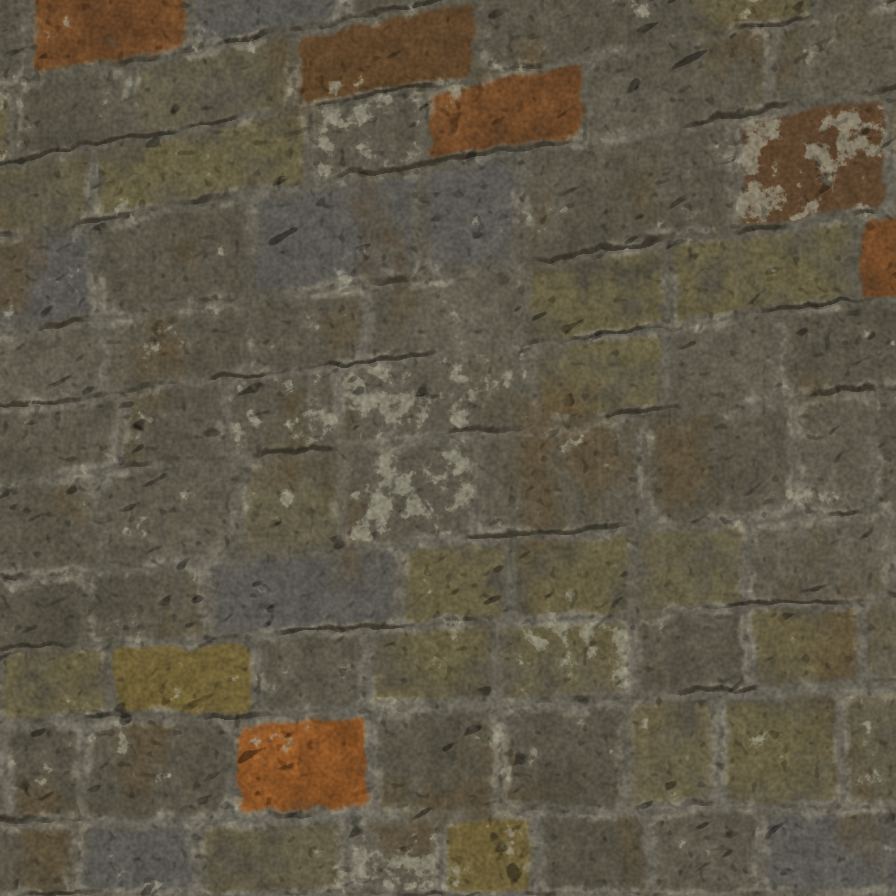
This texture is drawn by a three.js fragment shader. Its source:

```glsl
varying vec2 vUv;

float hash(vec2 p) {
  vec3 q = fract(vec3(p.xyx) * 0.1031);
  q += dot(q, q.yzx + 33.33);
  return fract((q.x + q.y) * q.z);
}

float cornerSlope(vec2 cell, vec2 offset) {
  float angle = 6.2832 * hash(cell + 71.0);
  return dot(vec2(cos(angle), sin(angle)), offset);
}

// Gradient noise, roughly -0.7 to 0.7
float noise(vec2 p) {
  vec2 i = floor(p), f = fract(p);
  vec2 w = f * f * f * (f * (f * 6.0 - 15.0) + 10.0);
  vec2 e = vec2(1.0, 0.0);
  float low = mix(cornerSlope(i, f), cornerSlope(i + e, f - e), w.x);
  float high = mix(cornerSlope(i + e.yx, f - e.yx), cornerSlope(i + 1.0, f - 1.0), w.x);
  return mix(low, high, w.y);
}

float fbm(vec2 p) {
  float sum = 0.0, amp = 0.6;
  for (int i = 0; i < 5; i++) {
    sum += amp * noise(p);
    p = mat2(1.6, 1.2, -1.2, 1.6) * p + 17.3;
    amp *= 0.56;
  }
  return sum;
}

float jointAt(float column, float row) {
  return column + 0.55 * (hash(vec2(column, row) + 5.0) - 0.5);
}

// Stone under p: xy = id, z = depth inside its edge, w = height above its bed
vec4 findStone(vec2 p) {
  float rise = 1.0 + 0.22 * p.x;
  float h = p.y / rise;
  float v = 11.0 * (h + 0.01 * sin(h * 23.0));
  float row = floor(v);
  float perRow = mix(7.6, 5.0, row / 11.0);
  float u = p.x * perRow + 0.4 * hash(vec2(row, 3.0));
  float column = floor(u);
  if (u < jointAt(column, row)) column -= 1.0;
  else if (u > jointAt(column + 1.0, row)) column += 1.0;
  float left = jointAt(column, row), right = jointAt(column + 1.0, row);
  vec2 scale = vec2(1.0 / perRow, rise / 11.0);
  vec2 halfSize = 0.5 * vec2(right - left, 1.0) * scale;
  vec2 local = vec2(u - 0.5 * (left + right), v - row - 0.5) * scale;
  vec2 q = abs(local) - halfSize + 0.016;
  float d = length(max(q, 0.0)) + min(max(q.x, q.y), 0.0) - 0.016;
  return vec4(column, row, -d, local.y + halfSize.y);
}

void main() {
  vec2 p = vUv;
  vec2 bend = 0.014 * vec2(fbm(p * 7.0), fbm(p * 7.0 + 31.0));
  bend += 0.005 * vec2(noise(p * 42.0), noise(p * 42.0 + 9.0));
  vec4 stone = findStone(p + bend);
  vec2 id = stone.xy;
  float inside = stone.z;
  float pick = hash(id + 13.0), tone = hash(id + 47.0);

  // Noise layers
  float broad = fbm(p * 4.0 + 3.0);
  float blotch = fbm(p * 15.0 + 8.0);
  float rough = fbm(p * 48.0);
  float grain = noise(p * 210.0) + 0.7 * noise(p * 120.0 + 5.0);
  float streak = fbm(p * vec2(36.0, 8.0) + 60.0);
  float face = smoothstep(0.003, 0.011, inside + 0.005 * rough);

  // Weathered grey stone with olive, brown and slate variants
  float shade = 0.54 + 0.26 * (tone - 0.5) + 0.4 * broad + 0.4 * blotch + 0.25 * streak;
  vec3 color = mix(vec3(0.28, 0.265, 0.215), vec3(0.42, 0.40, 0.345), clamp(shade, 0.0, 1.0));
  float olive = smoothstep(0.66, 0.8, pick) * smoothstep(-0.3, 0.25, blotch + 0.1);
  color = mix(color, vec3(0.41, 0.375, 0.25), 0.75 * olive * face);
  float slate = step(pick, 0.09) * face;
  color = mix(color, vec3(0.35, 0.345, 0.335), 0.65 * slate);
  float stain = smoothstep(0.08, 0.4, fbm(p * vec2(9.0, 5.0) + 90.0));
  color = mix(color, vec3(0.36, 0.30, 0.205), 0.65 * stain);

  // A few rusty and ochre stones
  float slot = mod(id.y + 16.0 * id.x, 23.0);
  float rusty = 1.0 - step(0.5, abs(slot - 10.0));
  float ochre = 1.0 - step(0.5, abs(slot - 18.0));
  vec3 rust = mix(vec3(0.53, 0.31, 0.13), vec3(0.42, 0.27, 0.15), smoothstep(0.2, 0.9, p.y));
  rust *= 1.0 + 0.4 * blotch;
  color = mix(color, rust, 0.9 * rusty * face * smoothstep(-0.5, 0.0, blotch + 0.2));
  vec3 earth = mix(vec3(0.43, 0.37, 0.20), vec3(0.36, 0.25, 0.15), smoothstep(0.5, 0.8, p.y));
  color = mix(color, earth, 0.8 * ochre * face);

  // Mortar, clearer low on the wall and nearly lost in the middle
  float clear = smoothstep(-0.25, 0.3, fbm(p * 6.0 + 22.0) + 0.3 - 0.75 * p.y + 0.3 * p.y * p.y);
  color = mix(color, vec3(0.42, 0.405, 0.36) + 0.07 * rough, (1.0 - face) * mix(0.2, 0.85, clear));
  float rim = smoothstep(0.001, 0.005, inside) * (1.0 - smoothstep(0.007, 0.014, inside));
  float chipped = smoothstep(0.0, 0.22, blotch + 0.4 * rough - 0.06 + 0.15 * clear);
  color = mix(color, vec3(0.52, 0.50, 0.435), 0.55 * rim * chipped);

  // Dark gaps under some stones
  float gap = 1.0 - smoothstep(0.001, 0.005, abs(stone.w - 0.003 + 0.004 * rough));
  gap *= smoothstep(0.02, 0.25, fbm(p * 8.0 + 52.0) + 0.12 * p.y);
  color = mix(color, vec3(0.19, 0.17, 0.13), 0.75 * gap);

  // Pale flaking crust, heavy on a few stones
  float crust = step(0.78, tone) * (1.0 - rusty) * face;
  float flake = smoothstep(0.28, 0.42, rough * 0.6 + blotch * 0.7 + 0.24 * crust);
  color = mix(color, vec3(0.54, 0.53, 0.46), 0.75 * flake);

  // Slanted chips, pits and surface grain
  vec2 slant = mat2(0.88, -0.47, 0.47, 0.88) * p;
  float chip = smoothstep(0.32, 0.46, noise(slant * vec2(30.0, 75.0)) + 0.25 * rough);
  chip *= smoothstep(-0.05, 0.2, fbm(p * 10.0 + 77.0));
  float pit = smoothstep(0.3, 0.5, noise(p * 85.0 + 40.0) + 0.3 * blotch);
  color *= 1.0 - 0.38 * chip - 0.2 * pit;
  color *= 1.0 + 0.17 * grain + 0.22 * rough;
  gl_FragColor = vec4(color, 1.0);
}
```
